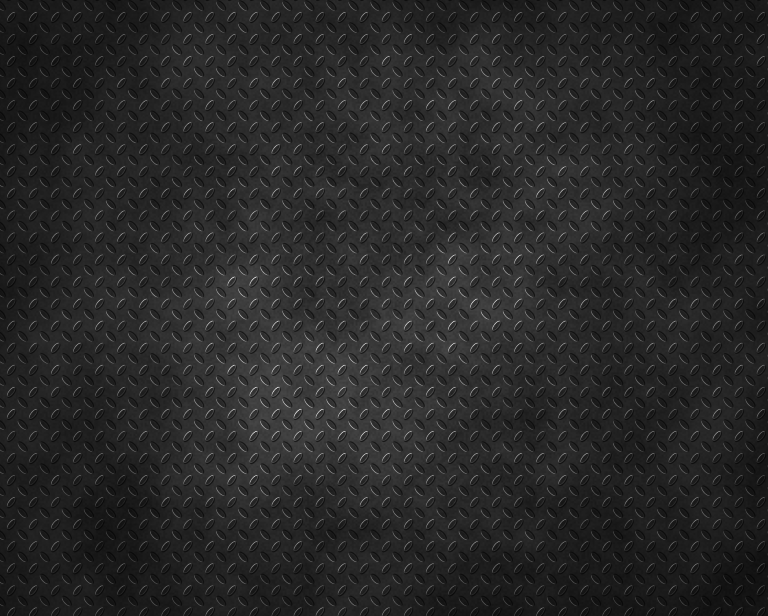
A Shadertoy shader for this texture:

```glsl
const float PERIOD = 0.0358;                 // tread spacing, in canvas heights
const vec2 TREAD_ORIGIN = vec2(0.591, 0.507);
const vec2 TREAD_RADII = vec2(0.0098, 0.0042);
const vec2 LIGHT_ABOVE = vec2(-0.55, 0.83);
const vec2 LIGHT_BELOW = vec2(-0.75, -0.66);
const vec3 STEEL_EDGE = vec3(0.088);
const vec3 STEEL_CENTRE = vec3(0.232);

float hash(vec2 p) {
    vec3 q = fract(p.xyx * vec3(0.1031, 0.1030, 0.0973));
    q += dot(q, q.yzx + 33.33);
    return fract((q.x + q.y) * q.z);
}

float noise(vec2 p) {
    vec2 cell = floor(p), f = fract(p);
    f = f * f * (3.0 - 2.0 * f);
    float low = mix(hash(cell), hash(cell + vec2(1, 0)), f.x);
    float high = mix(hash(cell + vec2(0, 1)), hash(cell + vec2(1, 1)), f.x);
    return mix(low, high, f.y);
}

float fbm(vec2 p, int octaves) {
    float sum = 0.0, weight = 0.5, total = 0.0;
    for (int i = 0; i < octaves; i++) {
        sum += weight * noise(p);
        total += weight;
        weight *= 0.55;
        p = mat2(1.6, 1.2, -1.2, 1.6) * p + 17.3;
    }
    return sum / total;
}

// Approximate ellipse distance in x, outward normal in yz.
vec3 ellipse(vec2 p, vec2 radii) {
    float k = length(p / radii);
    vec2 slope = p / (radii * radii);
    float steepness = max(length(slope), 1e-4);
    return vec3(k * (k - 1.0) / steepness, slope / steepness);
}

float fill(float d, float soft) {
    return 1.0 - smoothstep(-soft, soft, d);
}

// Line coverage that fades instead of thickening when thinner than a pixel.
float stroke(float d, float halfWidth, float pixel) {
    float soft = 0.65 * pixel;
    return fill(abs(d) - halfWidth, soft) * min(1.0, 2.0 * halfWidth / soft);
}

// Adds one lattice of raised treads leaning by the given angle.
vec3 addTreads(vec3 color, vec2 p, vec2 origin, float angle, vec2 light, float rimGlow, float body, float pixel) {
    vec2 grid = (p - origin) / PERIOD + 0.5;
    vec2 local = (fract(grid) - 0.5) * PERIOD;
    float wear = hash(floor(grid) + angle * 31.0);
    vec2 axis = vec2(cos(angle), sin(angle));
    mat2 turn = mat2(axis.x, axis.y, -axis.y, axis.x);

    vec3 shape = ellipse(local * turn, TREAD_RADII);
    float facing = dot(turn * shape.yz, light);
    float shadow = ellipse((local + light * 0.0014) * turn, TREAD_RADII + 0.0006).x;

    color *= 1.0 - 0.58 * fill(shadow, max(0.7 * pixel, 0.0011));
    color = mix(color, color * body / 0.42, fill(shape.x, 0.6 * pixel));
    float rim = stroke(shape.x + 0.0008, 0.0007, pixel);
    float lit = rimGlow + 0.75 * max(facing, 0.0);
    return color + rim * lit * mix(0.65, 1.15, wear) * (0.055 + 0.85 * color);
}

// Tall pool of light, broken by cloudy grime and fine grain.
vec3 steel(vec2 p, vec2 centred) {
    vec2 q = centred * centred;
    float pool = exp(-1.9 * q.x - 0.55 * q.y - 0.75 * q.y * q.y);
    float clouds = fbm(p * 5.2 + vec2(3.1, 8.4), 4) - 0.5;
    float smudges = fbm(p * 22.0 + 41.0, 3) - 0.5;
    float grain = noise(p * 330.0) - 0.5;
    float tone = 1.0 + 0.95 * clouds + 0.36 * smudges + 0.20 * grain;
    return mix(STEEL_EDGE, STEEL_CENTRE, pool) * tone;
}

void mainImage(out vec4 fragColor, in vec2 fragCoord) {
    float pixel = 1.0 / iResolution.y;
    vec2 p = fragCoord * pixel;
    vec2 centred = 2.0 * fragCoord / iResolution.xy - 1.0;

    // Two interleaved lattices, leaning opposite ways
    vec3 color = steel(p, centred);
    color = addTreads(color, p, TREAD_ORIGIN, 0.90, LIGHT_ABOVE, 0.60, 0.80, pixel);
    color = addTreads(color, p, TREAD_ORIGIN + 0.5 * PERIOD, -0.82, LIGHT_BELOW, 0.15, 0.78, pixel);

    fragColor = vec4(clamp(color, 0.0, 1.0), 1.0);
}
```
